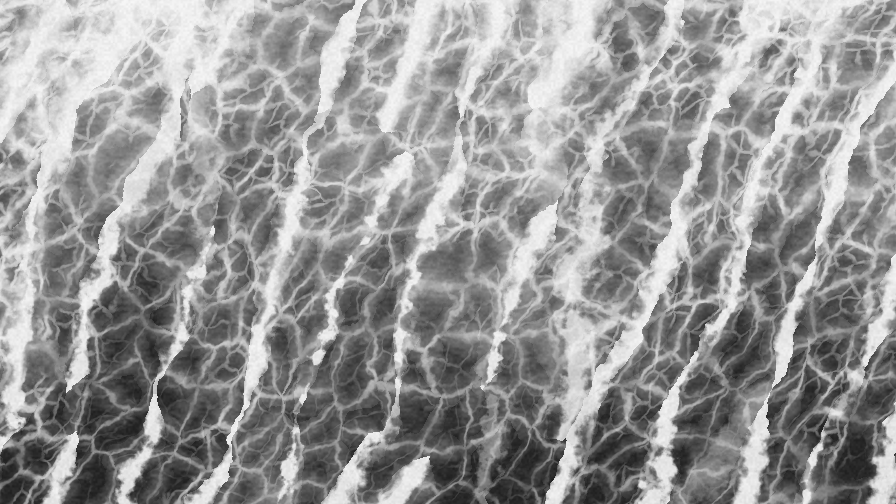
Give the GLSL for this texture, as a Shadertoy shader.

```glsl
// Sea foam running down dark water, in greys: leaning foam streaks and two
// sizes of fine web are edges of warped Voronoi cells; noise varies their
// width and density, and the foam thickens to white towards the top.

const float LEAN = 0.33;                        // sideways drift of streaks per height
const vec2 STREAK_CELLS = vec2(6.5, 1.9);       // cells per canvas height
const vec2 COARSE_CELLS = vec2(14.0, 10.5);
const vec2 FINE_CELLS = vec2(30.0, 25.0);
const float WATER_LOW = 0.25;
const float WATER_HIGH = 0.64;
const float FOAM_WHITE = 0.94;
const float BLOTCH = 0.42;                      // uneven tone of the water
const float GRAIN = 0.09;

vec2 hash2(vec2 p) {
    vec3 h = fract(vec3(p.xyx) * vec3(0.1031, 0.1030, 0.0973));
    h += dot(h, h.yzx + 33.33);
    return fract((h.xx + h.yz) * h.zy);
}

float noise(vec2 p) {
    vec2 i = floor(p), f = fract(p);
    f = f * f * (3.0 - 2.0 * f);
    float low = mix(hash2(i).x, hash2(i + vec2(1, 0)).x, f.x);
    float high = mix(hash2(i + vec2(0, 1)).x, hash2(i + vec2(1, 1)).x, f.x);
    return mix(low, high, f.y);
}

float fbm(vec2 p) {
    float sum = 0.0, amp = 0.533;
    for (int i = 0; i < 4; i++) {
        sum += amp * noise(p);
        p = mat2(1.6, 1.2, -1.2, 1.6) * p + 17.3;
        amp *= 0.5;
    }
    return sum;
}

// Noise as a centred displacement
vec2 wobble(vec2 p) {
    return vec2(fbm(p), fbm(p + 41.7)) - 0.5;
}

// x: distance to the nearest Voronoi edge, y: how upright that edge is
vec2 cellEdge(vec2 p) {
    vec2 cell = floor(p), nearest = vec2(8.0), second = vec2(8.0);
    for (int y = -1; y <= 1; y++)
    for (int x = -1; x <= 1; x++) {
        vec2 c = cell + vec2(x, y);
        vec2 r = c + 0.1 + 0.8 * hash2(c) - p;
        if (dot(r, r) < dot(nearest, nearest)) {
            second = nearest;
            nearest = r;
        } else if (dot(r, r) < dot(second, second)) {
            second = r;
        }
    }
    vec2 across = normalize(second - nearest);
    return vec2(dot(0.5 * (nearest + second), across), abs(across.x));
}

// Soft line of the given half width
float line(float dist, float halfWidth, float soft) {
    return 1.0 - smoothstep(halfWidth * 0.4, halfWidth + soft, dist);
}

void mainImage(out vec4 fragColor, in vec2 fragCoord) {
    vec2 uv = fragCoord / iResolution.xy;
    vec2 p = fragCoord / iResolution.y + 3.0;

    // Leaning, ragged coordinates
    vec2 q = vec2(p.x - LEAN * uv.y, p.y);
    q += 0.11 * wobble(p * 3.5) + 0.035 * wobble(p * 15.0);
    vec2 ragged = q + 0.013 * wobble(p * 55.0);

    // Main streaks, mostly along the upright edges
    vec2 streakEdge = cellEdge(ragged * STREAK_CELLS);
    float upright = smoothstep(0.35, 0.9, streakEdge.y);
    float torn = fbm(p * 48.0);
    float streakWidth = mix(0.01, 0.17, smoothstep(0.3, 0.72, fbm(q * vec2(9.0, 4.0))));
    float streak = line(streakEdge.x + 0.3 * (torn - 0.5), streakWidth, 0.06) * upright;
    float halo = exp(-5.0 * streakEdge.x) * upright;

    // Share of foam: rises with height and near streaks
    float corner = 0.22 * smoothstep(0.72, 1.0, uv.x);
    float density = 0.08 + 0.62 * uv.y + 0.35 * halo - corner
                  + 1.1 * (fbm(q * vec2(5.0, 2.2) + 9.0) - 0.5);
    density = clamp(density, 0.0, 1.2);

    // Two sizes of web
    float coarseEdge = cellEdge(ragged * COARSE_CELLS).x;
    float fineEdge = cellEdge(ragged * FINE_CELLS + 5.0).x;
    float broken = smoothstep(0.28, 0.62, fbm(p * 20.0 + 7.0));
    float coarse = line(coarseEdge, mix(0.015, 0.095, density), 0.06)
                 * mix(0.4, 0.95, density) * mix(0.45, 1.0, broken);
    float fine = line(fineEdge, mix(0.02, 0.11, density), 0.1)
               * mix(0.12, 0.85, density) * broken;

    // Water, darker inside open cells
    float water = mix(WATER_LOW, WATER_HIGH, smoothstep(-0.1, 1.05, uv.y));
    water += BLOTCH * (fbm(p * vec2(4.0, 3.0) + 23.0) - 0.5) + 0.16 * halo - 0.3 * corner;
    water += 0.05 - 0.16 * smoothstep(0.0, 0.45, coarseEdge);
    water += GRAIN * (noise(p * vec2(85.0, 160.0)) - 0.5);

    // Foam over water, with a torn sheet of white where it is thickest
    float sheet = smoothstep(0.5, 1.05, density + 0.7 * (torn - 0.5));
    float bare = (1.0 - 0.92 * streak) * (1.0 - coarse) * (1.0 - fine) * (1.0 - 0.8 * sheet);
    float tone = mix(FOAM_WHITE, max(water, 0.15), bare);
    tone += 0.6 * GRAIN * (noise(p * 230.0) - 0.5);

    fragColor = vec4(vec3(clamp(tone, 0.0, 1.0)), 1.0);
}
```
